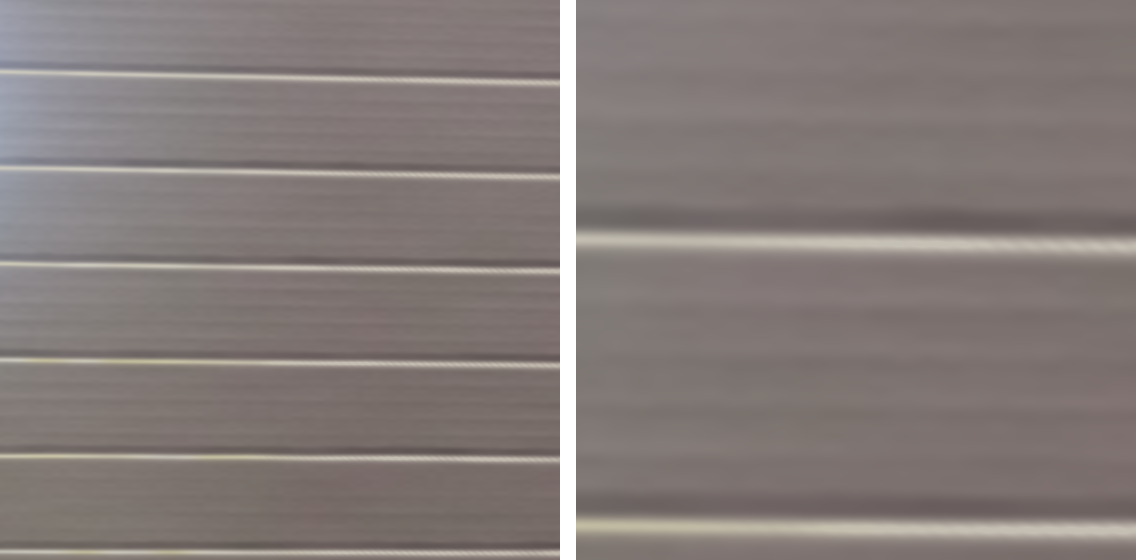
Left, the full canvas; right, a detail of the centre.
Write a Shadertoy shader that draws this texture.

```glsl
// Brushed grey slats, stacked and seen at a slight tilt: each joint is a thin
// bright lip under a soft shadow, and each slat carries faint moulded ribs.
// Joints come from a repeated row coordinate; light and wear from smooth noise.

const float TAU = 6.2831853;

float hash(vec2 p) {
    return fract(sin(dot(p, vec2(127.1, 311.7))) * 43758.5453);
}

float noise(vec2 p) {
    vec2 i = floor(p), f = fract(p);
    f = f * f * (3.0 - 2.0 * f);
    return mix(mix(hash(i), hash(i + vec2(1, 0)), f.x),
               mix(hash(i + vec2(0, 1)), hash(i + vec2(1, 1)), f.x), f.y);
}

float bell(float x, float width) {
    return exp(-x * x / (width * width));
}

// Broad light: warm grey, paler upward, with a cool glow on the left edge
vec3 slatLight(vec2 uv) {
    vec3 low = mix(vec3(0.50, 0.47, 0.445), vec3(0.465, 0.42, 0.405), smoothstep(0.0, 0.7, uv.x));
    vec3 high = mix(vec3(0.55, 0.535, 0.54), vec3(0.515, 0.475, 0.47), smoothstep(0.0, 0.7, uv.x));
    float glow = exp(-uv.x * 7.0) * bell(uv.y - 0.80, 0.34);
    return mix(low, high, smoothstep(0.05, 1.0, uv.y)) + glow * vec3(0.07, 0.105, 0.165);
}

// Fine ribs: a pale crest with a steeper dark side above it
float ribs(float height, float strength) {
    float t = TAU * (height - 0.29) / 0.177;
    float inside = smoothstep(0.12, 0.24, height) * smoothstep(1.0, 0.93, height);
    return inside * strength * (cos(t) - 0.4 * sin(2.0 * t));
}

// Shadow over the joint, crisper on its upper side
float jointShadow(float d, float wobble) {
    return smoothstep(0.002, 0.011, d) * (1.0 - smoothstep(0.014, 0.025 + wobble, d));
}

// Bright lip colour, yellowed in patches toward the lower left
vec3 lipColor(vec2 uv, float row) {
    float corner = smoothstep(0.65, 0.1, uv.x) * smoothstep(0.65, 0.1, uv.y);
    float patches = smoothstep(0.2, 0.7, noise(vec2(uv.x * 13.0, row * 7.3)));
    vec3 pale = mix(vec3(0.79, 0.78, 0.74), vec3(0.76, 0.725, 0.68), uv.x);
    return mix(pale, vec3(0.75, 0.72, 0.49), corner * patches);
}

void mainImage(out vec4 fragColor, in vec2 fragCoord) {
    vec2 uv = fragCoord / iResolution.xy;

    // Rows tilt down to the right and draw slightly closer together
    float pitch = mix(0.1715, 0.1680, uv.x);
    float v = (uv.y - mix(0.0143, 0.0117, uv.x)) / pitch;
    float row = floor(v + 0.5);
    float d = (v - row) * pitch + 0.0012 * (noise(vec2(uv.x * 9.0, row * 5.1)) - 0.5);

    // Slat surface with ribs and blurred mottling
    vec3 color = slatLight(uv);
    float slat = floor(v);
    float ribWear = 0.5 + noise(vec2(uv.x * 6.0, v * 5.0));
    color += ribs(v - slat, mix(0.006, 0.010, hash(vec2(slat, 3.0))) * ribWear);
    color += 0.020 * (noise(vec2(uv.x * 7.0, v * 11.0)) - 0.5);
    color += 0.012 * (noise(uv * vec2(70.0, 150.0)) - 0.5);
    vec2 tintCell = uv * vec2(9.0, 14.0);
    color += vec3(0.012, -0.004, 0.010) * (noise(tintCell + 31.0) - 0.5);

    // Joint shadow
    float wobble = 0.004 * (noise(vec2(uv.x * 24.0, row * 3.7)) - 0.5);
    float shade = 0.75 + 0.5 * noise(vec2(uv.x * 16.0, row * 9.1));
    color -= vec3(0.080, 0.078, 0.072) * jointShadow(d, wobble) * shade;

    // Bright lip with a faint slanted twist, growing wider to the right
    float twist = sin(TAU * (uv.x * 75.0 + d * 80.0)) * smoothstep(0.3, 0.8, uv.x);
    float wear = 0.80 + 0.25 * noise(vec2(uv.x * 20.0, row * 4.3)) + 0.06 * twist;
    float lip = bell(d, mix(0.0043, 0.0056, uv.x)) * wear;
    lip += 0.13 * bell(d + 0.006, 0.007);
    color = mix(color, lipColor(uv, row), clamp(lip, 0.0, 1.0));

    fragColor = vec4(color, 1.0);
}
```
